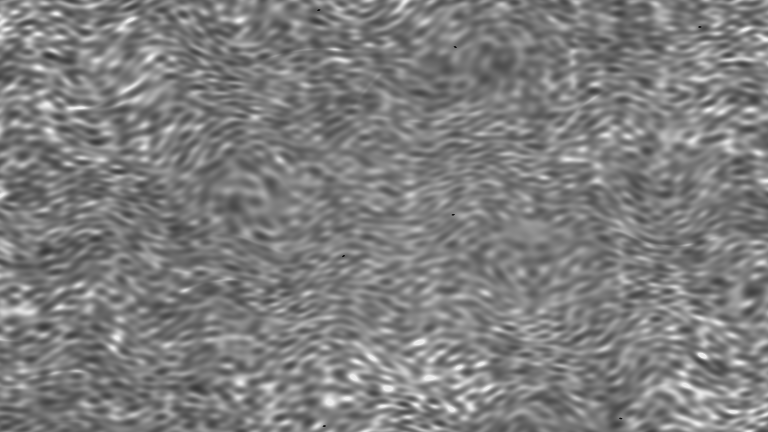
Write a Shadertoy shader that draws this texture.

```glsl
// Grey interference speckle: fine, mostly horizontal grain with bright wisps.
// Sums of randomly phased plane waves give grain, blotches and warping;
// contour ridges give wisps, with a few soft columns and dust specks on top.
#define BASE_GREY 0.485
#define CONTRAST 0.205
#define GRAIN_FREQ vec2(27.0, 60.0)
#define BLOTCH_FREQ vec2(9.0, 17.0)
#define BROAD_FREQ vec2(1.7, 2.8)
#define WARP_AMOUNT 0.014
#define WISP_GAIN 1.5
#define WISP_WIDTH 0.17
#define CALM_CENTRE vec2(0.97, 0.47)
#define CALM_SIZE vec2(0.50, 0.36)
#define DUST_COUNT 7
#define DUST_RADIUS 0.0026

const float TAU = 6.28318;

float hash(float n) {
    return fract(sin(n * 127.1 + 3.7) * 43758.5);
}

// Sum of plane waves with an elliptical spectrum, scaled to unit variance.
float waves(vec2 p, vec2 freq, int count, float seed) {
    float sum = 0.0;
    for (int i = 0; i < count; i++) {
        float id = float(i) + seed * 61.0;
        float angle = 2.39996 * float(i) + seed;
        float radius = sqrt(mix(0.08, 1.0, hash(id)));
        vec2 k = freq * radius * vec2(cos(angle), sin(angle));
        sum += sin(TAU * (dot(p, k) + hash(id + 0.5)));
    }
    return sum * sqrt(2.0 / float(count));
}

// Bright broken lines along the zero contours of a slow field.
float wisps(vec2 p, float seed) {
    float field = waves(p, vec2(2.2, 6.0), 12, seed);
    float patches = waves(p, vec2(2.5, 4.0), 10, seed + 1.0);
    float ridge = exp(-field * field / (WISP_WIDTH * WISP_WIDTH));
    return ridge * smoothstep(0.1, 1.7, patches);
}

// Soft vertical columns stepping down towards the right.
float columns(vec2 p) {
    float sum = 0.0;
    for (int i = 0; i < 3; i++) {
        float n = float(i);
        vec2 centre = vec2(1.34 + 0.1 * n * n, 0.87 - 0.6 * n + 0.16 * n * n);
        vec2 d = (p - centre) / vec2(0.012, 0.13);
        sum += exp(-d.x * d.x - pow(d.y, 4.0)) / (1.0 + 0.5 * n);
    }
    return sum;
}

// Coverage of small, slightly stretched dark specks.
float dust(vec2 p, float aspect) {
    float cover = 0.0;
    float edge = 0.7 / iResolution.y;
    for (int i = 0; i < DUST_COUNT; i++) {
        float id = float(i) + 400.0;
        vec2 d = p - vec2(aspect * mix(0.4, 0.95, hash(id)), hash(id + 0.3));
        float angle = 1.2 * (hash(id + 0.6) - 0.5);
        d = mat2(cos(angle), -sin(angle), sin(angle), cos(angle)) * d;
        float dist = length(d * vec2(0.75, 1.4)) - DUST_RADIUS;
        cover = max(cover, 1.0 - smoothstep(-edge, edge, dist));
    }
    return cover;
}

void mainImage(out vec4 fragColor, in vec2 fragCoord) {
    vec2 p = fragCoord / iResolution.y;
    float aspect = iResolution.x / iResolution.y;

    // Bend the grain so that its direction drifts
    vec2 q = p;
    q.y += WARP_AMOUNT * waves(p, vec2(4.0, 3.0), 10, 1.0);
    q.x += 0.5 * WARP_AMOUNT * waves(p, vec2(3.0, 4.0), 8, 2.0);

    // Layers from fine to broad
    float grain = waves(q, GRAIN_FREQ, 44, 3.0);
    float upright = waves(p, vec2(36.0, 7.0), 16, 4.0);
    float blotch = waves(q, BLOTCH_FREQ, 24, 5.0);
    float broad = waves(p, BROAD_FREQ, 12, 6.0);

    // A calm, flatter area around the middle
    vec2 c = (p - CALM_CENTRE) / CALM_SIZE;
    float calm = exp(-dot(c, c));
    float strength = mix(1.12, 0.58, calm);

    float tone = grain * (0.74 + 0.1 * broad) + 0.17 * upright;
    tone += 0.42 * blotch + 0.26 * broad;
    tone *= strength;

    // Wisps and columns are broken up by the grain
    float light = wisps(q, 7.0) + 0.8 * wisps(q, 9.0);
    light = WISP_GAIN * light * (1.0 - 0.75 * calm) + 1.1 * columns(q);
    tone += light * (0.75 + 0.25 * grain);
    tone += 0.35 * (p.x / aspect - 0.5) - 0.15 * calm;

    // Exponential response gives long highlights
    float grey = BASE_GREY * exp(CONTRAST * tone);
    grey = mix(grey, 0.06, dust(p, aspect));
    fragColor = vec4(vec3(clamp(grey, 0.0, 0.93)), 1.0);
}
```
